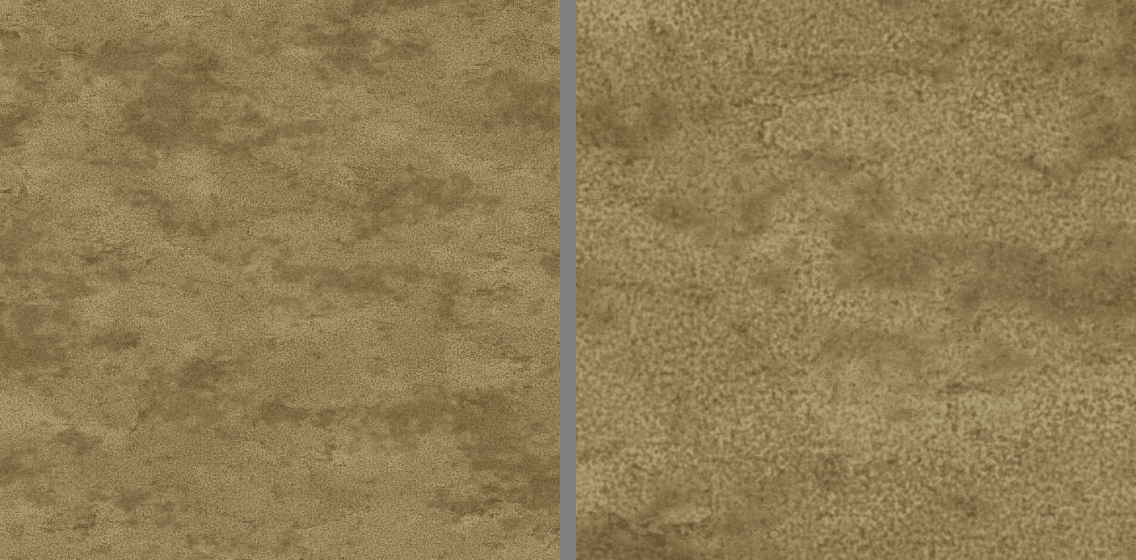
Left, the full canvas; right, a detail of the centre.
Give the GLSL for this texture, as a Shadertoy shader.

```glsl
const vec3 DARK_EARTH = vec3(0.45, 0.37, 0.235);
const vec3 OCHRE = vec3(0.57, 0.49, 0.33);
const vec3 PALE_SAND = vec3(0.65, 0.58, 0.42);
const vec3 RUST_TINT = vec3(0.008, -0.002, -0.008);

const vec2 PATCH_SCALE = vec2(3.4, 8.0);   // features per canvas, wider than tall
const vec2 PLATE_SCALE = vec2(2.6, 6.0);
const vec2 FLAKE_SCALE = vec2(6.0, 12.0);
const vec2 CHIP_SCALE = vec2(24.0, 38.0);
const float PIT_SCALE = 118.0;
const float GRAIN_SCALE = 287.0;

const float BASE_TONE = 0.66;              // 0 is dark earth, 1 is pale sand
const float MOTTLE_DEPTH = 0.22;
const float PATCH_DEPTH = 0.40;
const float PLATE_DEPTH = 0.09;
const float FLAKE_LIFT = 0.20;
const float CHIP_DEPTH = 0.28;
const float PIT_DEPTH = 0.30;
const float LEDGE_DEPTH = 0.30;
const float GRAIN_DEPTH = 0.72;
const float OCTAVE_GAIN = 0.61;

// Unit gradient at a lattice point
vec2 latticeGradient(vec2 cell) {
    uvec2 q = uvec2(ivec2(cell)) * uvec2(1597u, 3571u);
    uint h = (q.x ^ (q.y << 7)) * 747796405u + q.y * 28917u;
    h = (h ^ (h >> 15)) * 277803737u;
    h ^= h >> 13;
    float angle = float(h & 65535u) / 65536.0 * 6.28319;
    return vec2(cos(angle), sin(angle));
}

float gradientNoise(vec2 p) {
    vec2 i = floor(p), f = p - i;
    vec2 u = f * f * f * (f * (f * 6.0 - 15.0) + 10.0);
    vec2 e = vec2(1.0, 0.0);
    float a = dot(latticeGradient(i), f);
    float b = dot(latticeGradient(i + e.xy), f - e.xy);
    float c = dot(latticeGradient(i + e.yx), f - e.yx);
    float d = dot(latticeGradient(i + e.xx), f - e.xx);
    return mix(mix(a, b, u.x), mix(c, d, u.x), u.y);
}

float fbm(vec2 p, int octaves) {
    float sum = 0.0, amplitude = 1.0;
    for (int i = 0; i < octaves; i++) {
        sum += amplitude * gradientNoise(p);
        p = mat2(1.98, 0.24, -0.24, 1.98) * p + vec2(17.3, 9.1);
        amplitude *= OCTAVE_GAIN;
    }
    return sum;
}

void mainImage(out vec4 fragColor, in vec2 fragCoord) {
    vec2 uv = fragCoord / iResolution.y;

    // Ragged distortion of the layers
    vec2 warp = vec2(fbm(uv * 7.0 + 3.7, 6), fbm(uv * 7.0 + 41.2, 6));
    vec2 p = uv + warp * vec2(0.045, 0.016);

    // Sandy grain and medium roughness, shared by all edges
    float grain = gradientNoise(uv * GRAIN_SCALE)
                + 0.8 * gradientNoise(uv * GRAIN_SCALE * 1.57 + 5.3);
    float rough = fbm(uv * vec2(28.0, 40.0) + 71.0, 4);

    // Worn dark patches with crisp speckled borders
    float wear = fbm(p * PATCH_SCALE + 12.4, 7) + 0.48 * rough + 0.38 * grain;
    float worn = smoothstep(0.20, 0.34, wear);

    // Overlapping plaster plates and their thin broken ledges
    float plate = fbm(p * PLATE_SCALE + 87.6, 7);
    float plateSide = smoothstep(-0.02, 0.02, plate) - 0.5;
    float ledgeMask = smoothstep(0.0, 0.25, fbm(uv * vec2(5.0, 8.0) + 33.0, 4));
    float ledge = smoothstep(0.04, 0.01, abs(plate + 0.02)) * ledgeMask;
    float rim = smoothstep(0.05, 0.01, abs(plate - 0.06)) * ledgeMask;

    // Pale flakes, small dark chips and pinprick pits around the wear
    float flake = fbm(p * FLAKE_SCALE + 143.5, 6) + 0.3 * rough + 0.25 * grain;
    float flaked = smoothstep(0.24, 0.36, flake) * (1.0 - 0.7 * worn);
    float chip = fbm(p * CHIP_SCALE + 201.8, 4) + 0.2 * grain;
    float chipped = smoothstep(0.36, 0.45, chip) * (1.0 - 0.6 * worn);
    float pit = fbm(uv * PIT_SCALE + 319.0, 2) + 0.22 * wear;
    float pitted = smoothstep(0.27, 0.38, pit) * (1.0 - 0.5 * worn);

    // Combined tone
    float tone = BASE_TONE + MOTTLE_DEPTH * fbm(p * vec2(7.0, 12.0) + 61.0, 6);
    tone += PLATE_DEPTH * plateSide + FLAKE_LIFT * flaked + 0.12 * rim;
    tone -= PATCH_DEPTH * worn + CHIP_DEPTH * chipped;
    tone -= PIT_DEPTH * pitted + LEDGE_DEPTH * ledge;
    tone += GRAIN_DEPTH * grain * (1.0 - 0.3 * worn);
    tone = clamp(tone, -0.15, 1.2);

    // Earth palette with faint rusty stains
    float middle = 0.58;
    vec3 color = tone < middle
        ? mix(DARK_EARTH, OCHRE, tone / middle)
        : mix(OCHRE, PALE_SAND, (tone - middle) / (1.0 - middle));
    color += RUST_TINT * fbm(uv * vec2(6.0, 9.0) + 271.0, 4);
    fragColor = vec4(color, 1.0);
}
```
